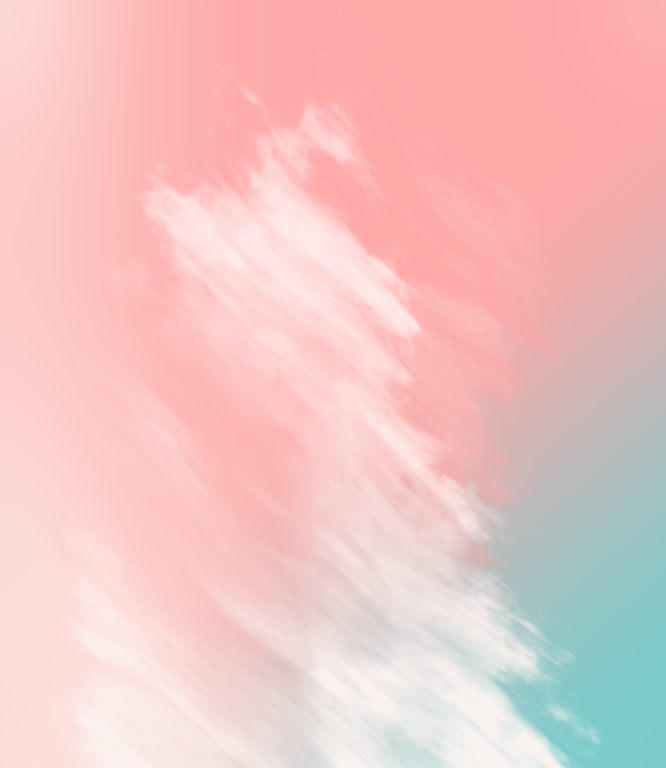
Write a Shadertoy shader that draws this background.

```glsl
const vec3 PINK = vec3(0.99, 0.665, 0.66);
const vec3 BLUSH = vec3(0.99, 0.88, 0.865);
const vec3 TEAL = vec3(0.48, 0.80, 0.80);
const vec3 ROSE_CLOUD = vec3(1.0, 0.92, 0.915);
const vec3 WHITE_CLOUD = vec3(0.985, 0.955, 0.945);

vec3 hash3(vec2 p) {
    vec3 q = vec3(dot(p, vec2(127.1, 311.7)),
                  dot(p, vec2(269.5, 183.3)),
                  dot(p, vec2(419.2, 371.9)));
    return fract(sin(q) * 43758.55);
}

// Smooth cellular noise: random cell values blended by distance
float cellNoise(vec2 p) {
    vec2 cell = floor(p), local = fract(p);
    float total = 0.0, weights = 0.0;
    for (int j = -1; j <= 1; j++) {
        for (int i = -1; i <= 1; i++) {
            vec2 offset = vec2(i, j);
            vec3 h = hash3(cell + offset);
            vec2 d = offset + h.xy - local;
            float w = exp(-7.0 * dot(d, d));
            total += w * h.z;
            weights += w;
        }
    }
    return total / weights;
}

// Octaves of cellular noise, centred on zero
float layeredNoise(vec2 p, int octaves) {
    float sum = 0.0, amplitude = 0.55;
    for (int i = 0; i < octaves; i++) {
        sum += amplitude * (cellNoise(p) - 0.5);
        p = p * 2.03 + vec2(17.3, 9.1);
        amplitude *= 0.58;
    }
    return sum;
}

float bell(float x, float width) {
    return exp(-x * x / (width * width));
}

// Pink air, pale at the left, turning teal at the lower right
vec3 skyColor(vec2 uv, float veil) {
    float down = 1.0 - uv.y;
    float pale = 0.58 * exp(-18.0 * uv.x * uv.x);
    pale += 0.55 * smoothstep(0.3, 1.0, down) * (1.0 - smoothstep(0.1, 0.8, uv.x));
    pale += 0.25 * bell(length(uv - vec2(0.0, 1.0)), 0.16);
    pale += 0.12 * bell(length(uv - vec2(1.0, 1.0)), 0.12);
    float cool = smoothstep(0.66, 1.36, 0.6 * uv.x + 0.8 * down);
    cool *= smoothstep(0.15, 0.6, uv.x) * (1.0 - 0.65 * veil);
    return mix(mix(PINK, BLUSH, min(pale, 0.9)), TEAL, cool);
}

// Faint feathers beside the cloud; s is along and across the wind
float featherVeil(vec2 s, float ragged) {
    float start = smoothstep(0.34, 0.52, s.x + ragged * 0.1);
    float side = smoothstep(-0.30, -0.18, s.y + ragged * 0.10);
    float end = 1.0 - smoothstep(0.80, 0.90, s.x - 0.55 * s.y + ragged * 0.13);
    return start * side * end * (1.0 - smoothstep(0.05, 0.2, s.y));
}

// Main plume, widening along the wind
float plume(vec2 s, float ragged) {
    float start = smoothstep(0.32, 0.43, s.x + ragged * 0.16);
    float rightEdge = -0.23 + 0.5 * (s.x - 0.34);
    float side = smoothstep(-0.03, 0.06, s.y - rightEdge + ragged * 0.13);
    float reach = 0.15 + 0.34 * smoothstep(0.62, 1.05, s.x);
    return start * side * (1.0 - smoothstep(reach - 0.07, reach + 0.07, s.y));
}

// Bright bank in the lower left
float lowBank(vec2 p, vec2 s, float ragged) {
    float top = smoothstep(0.38, 0.54, s.y + ragged * 0.06);
    return top * smoothstep(0.08, 0.135, p.x + ragged * 0.05);
}

void mainImage(out vec4 fragColor, in vec2 fragCoord) {
    vec2 uv = fragCoord / iResolution.xy;
    vec2 p = vec2(fragCoord.x, iResolution.y - fragCoord.y) / iResolution.y;

    // Wind axes: x runs along the streaks, y across them
    vec2 s = vec2(dot(p, vec2(0.731, 0.682)), dot(p, vec2(-0.682, 0.731)));
    vec2 bent = s + vec2(0.0, 0.008 * sin(s.x * 11.0 + s.y * 9.0)
                            + 0.004 * sin(s.x * 23.0 - s.y * 17.0));
    bent.y += 0.10 * (s.x - 0.6) * (s.x - 0.6);

    float streak = layeredNoise(bent * vec2(3.2, 23.0), 4);
    float puff = layeredNoise(bent * vec2(13.0, 21.0) + 5.0, 4);
    float ragged = streak + puff;

    // Cloud layers
    float veil = featherVeil(s, ragged);
    float body = plume(s, ragged);
    float band = bell(s.y - 0.265, 0.05) * smoothstep(0.33, 0.55, s.x + streak * 0.15);
    float bank = lowBank(p, s, ragged);
    float haze = smoothstep(0.2, 0.34, s.y) * smoothstep(0.5, 0.95, s.x);

    float low = smoothstep(0.6, 0.95, p.y);
    float texture1 = 0.75 * streak + 0.5 * puff;
    float density = body * (0.64 + 0.14 * low + texture1);
    density = max(density, band * (0.42 + 1.1 * streak));
    density = max(density, bank * (0.82 + 0.7 * streak));
    density = max(density, haze * (0.42 + 0.9 * streak));
    density = max(density, veil * (0.17 + 0.65 * streak));
    density = clamp(density, 0.0, 0.97);

    vec3 cloud = mix(ROSE_CLOUD, WHITE_CLOUD, low);
    vec3 color = mix(skyColor(uv, veil), cloud, density);
    fragColor = vec4(color, 1.0);
}
```
